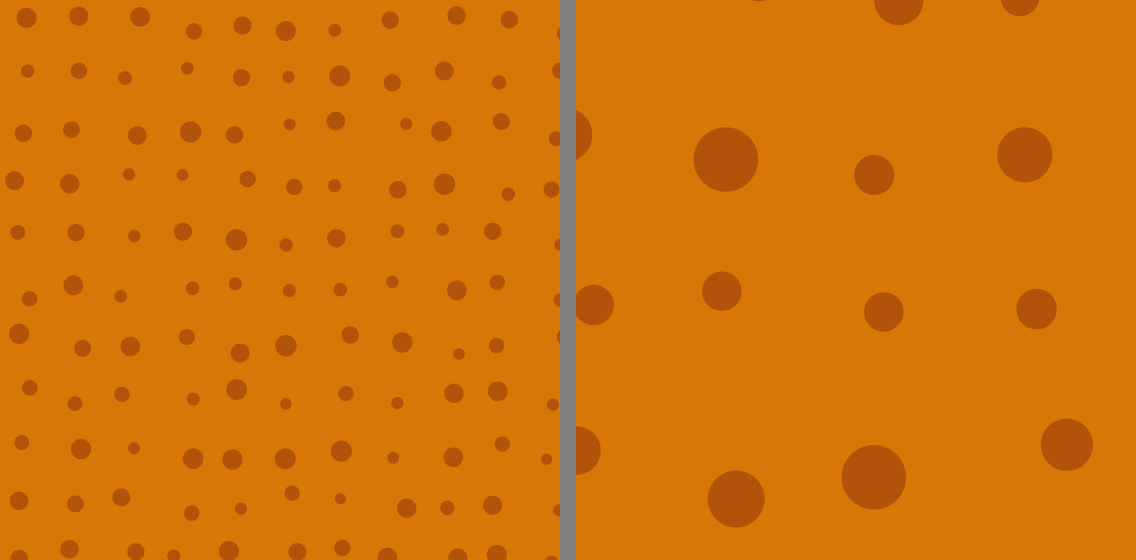
Left: the whole. Right: its middle third, enlarged.
Write a WebGL 1 fragment shader that draws this pattern.

```glsl
precision highp float;
// Loose grid of rust-brown dots of mixed sizes on a flat amber ground.

uniform vec2 u_resolution;

float hash(vec2 p) {
  return fract(sin(dot(p, vec2(127.1, 311.7))) * 43758.5453);
}

void main() {
  const float cells = 10.55;
  float side = min(u_resolution.x, u_resolution.y);

  // Cell coordinates, counted from the top left corner.
  vec2 grid = vec2(gl_FragCoord.x, u_resolution.y - gl_FragCoord.y) / side * cells + 0.03;
  vec2 cell = floor(grid);

  // Each cell holds one dot, shifted off centre but never past the cell edge.
  vec2 jitter = vec2(hash(cell + 3.7), hash(cell + 19.3)) - 0.5;
  vec2 center = vec2(0.5) + 0.4 * jitter;
  float radius = mix(0.105, 0.203, hash(cell + 41.9));

  // Coverage with an edge one pixel wide.
  float edge = length(fract(grid) - center) - radius;
  float dotMask = clamp(0.5 - edge * side / cells, 0.0, 1.0);

  vec3 amber = vec3(0.851, 0.467, 0.024);
  vec3 rust = vec3(0.702, 0.325, 0.037);
  gl_FragColor = vec4(mix(amber, rust, dotMask), 1.0);
}
```
